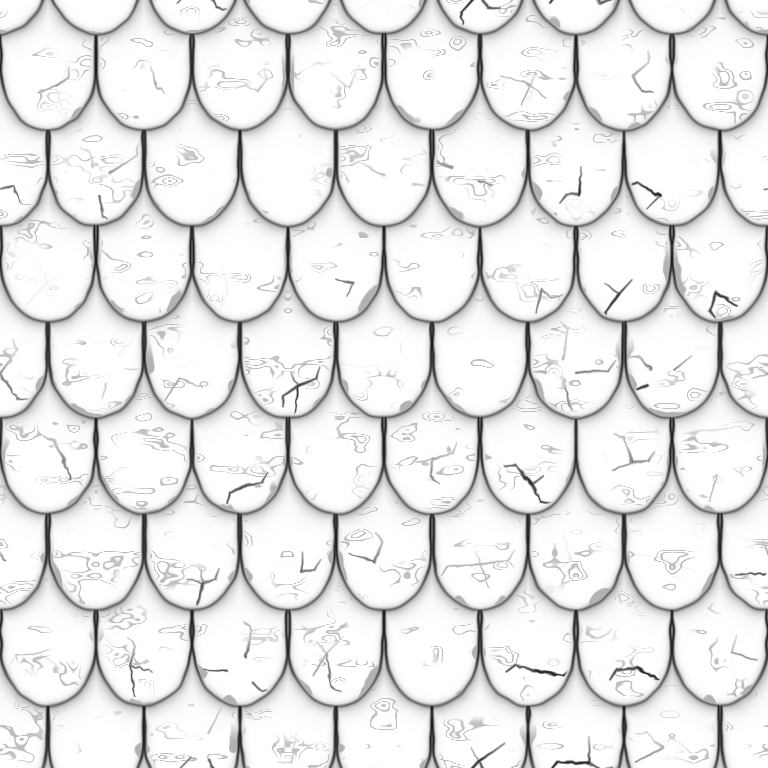
Write a WebGL 2 fragment shader that draws this texture map.

```glsl
#version 300 es
precision highp float;

uniform vec2 u_resolution;
out vec4 fragColor;

const float REPEATS = 8.0;              // scales across and rows down (even)
const float TIP_HEIGHT = 0.646;         // tip position inside a row
const vec2 SCALE_RADII = vec2(0.49, 0.62);
const float EDGE_WOBBLE = 0.022;
const float LINE_HALF_WIDTH = 0.03;
const float SHADOW_REACH = 0.058;       // falloff below an edge
const float RIM_REACH = 0.024;          // falloff inside an edge
const float SOFT_INK = 0.42;
const float TIP_INK = 0.22;
const float GAP_INK = 0.52;
const float CHIP_DEPTH = 0.26;
const float CHIP_INK = 0.32;
const float GRAIN_INK = 0.27;
const float GRAIN_LEVELS = 7.0;
const int CRACK_ARMS = 4;
const float CRACK_PRESENCE = 0.68;
const float CRACK_WIDTH = 0.017;
const float SOFTNESS = 0.012;
const float TAU = 6.28319;
const vec3 PAPER = vec3(1.0);
const vec3 INK = vec3(0.06);

vec2 hash2(vec2 p) {
    vec3 h = fract(p.xyx * vec3(0.1031, 0.1030, 0.0973));
    h += dot(h, h.yzx + 33.33);
    return fract((h.xx + h.yz) * h.zy);
}

// Value noise that wraps after one canvas
float noise(vec2 cell, vec2 frequency) {
    vec2 p = cell * frequency, period = REPEATS * frequency;
    vec2 i = floor(p), f = fract(p);
    f = f * f * (3.0 - 2.0 * f);
    vec2 lo = mod(i, period), hi = mod(i + 1.0, period);
    float bottom = mix(hash2(lo).x, hash2(vec2(hi.x, lo.y)).x, f.x);
    float top = mix(hash2(vec2(lo.x, hi.y)).x, hash2(hi).x, f.x);
    return mix(bottom, top, f.y);
}

// Approximate distance to a scale: half ellipse below, straight sides above
float scaleDistance(vec2 q) {
    vec2 p = vec2(q.x, min(q.y - SCALE_RADII.y, 0.0));
    float f = length(p / SCALE_RADII);
    float g = length(p / (SCALE_RADII * SCALE_RADII));
    return f * (f - 1.0) / max(g, 0.001);
}

// Tapering stroke from a to b
float stroke(vec2 p, vec2 a, vec2 b, float width) {
    vec2 ab = b - a;
    float t = clamp(dot(p - a, ab) / dot(ab, ab), 0.0, 1.0);
    float d = length(p - a - ab * t) - width * mix(1.0, 0.6, t);
    return 1.0 - smoothstep(-SOFTNESS, SOFTNESS, d);
}

// Branching cracks around a random hub, different in each scale
float cracks(vec2 q, vec2 id) {
    vec2 place = hash2(id + 11.0), mood = hash2(id + 37.0);
    vec2 hub = vec2(0.36 * (place.x - 0.5), 0.28 + 0.3 * place.y);
    float strength = smoothstep(0.08, 0.75, mood.x);
    float loose = 0.16 * step(0.72, mood.y);
    float ink = 0.0;
    for (int i = 0; i < CRACK_ARMS; i++) {
        float n = float(i);
        vec2 pick = hash2(id + vec2(53.0 + 17.0 * n, 71.0));
        vec2 bend = hash2(id + vec2(29.0, 97.0 + 13.0 * n));
        float angle = TAU * (mood.y * 5.0 + (n + 0.6 * pick.y) / float(CRACK_ARMS));
        float forkAngle = angle + (bend.x < 0.5 ? -0.9 : 0.9);
        vec2 dir = vec2(cos(angle), sin(angle));
        vec2 start = hub + dir * loose;
        vec2 end = start + dir * mix(0.12, 0.34, bend.y);
        vec2 fork = end + 0.12 * vec2(cos(forkAngle), sin(forkAngle));
        float width = CRACK_WIDTH * mix(0.45, 1.1, strength * bend.x);
        float arm = stroke(q, start, end, width);
        arm = max(arm, step(0.6, bend.x) * stroke(q, end, fork, width * 0.8));
        ink = max(ink, arm * step(pick.x, CRACK_PRESENCE) * mix(0.6, 1.0, bend.y));
    }
    return ink * strength * mix(1.0, 0.35, smoothstep(0.3, 0.75, q.y));
}

void main() {
    vec2 cell = gl_FragCoord.xy / u_resolution * REPEATS;
    float wobble = EDGE_WOBBLE * (noise(cell, vec2(7.0)) - 0.5);
    float rough = noise(cell, vec2(22.0)) - 0.5;
    float baseRow = floor(cell.y - TIP_HEIGHT);
    float ink = 0.0, depth = 0.0;
    vec2 q = vec2(0.0), id = vec2(0.0);

    // Upper rows lie on top; gather their shadows until one covers the point
    for (int layer = 1; layer >= -1; layer--) {
        float row = baseRow + float(layer);
        float x = cell.x - 0.5 * (1.0 - mod(row, 2.0));
        float column = floor(x + 0.5);
        q = vec2(x - column, cell.y - TIP_HEIGHT - row);
        id = mod(vec2(column, row), REPEATS);
        float d = scaleDistance(q) + wobble;
        depth = -d;
        float soft = SOFT_INK * exp(-abs(d) / (d > 0.0 ? SHADOW_REACH : RIM_REACH));
        float core = mix(TIP_INK, GAP_INK, smoothstep(0.15, 0.65, q.y));
        core *= 1.0 - smoothstep(0.0, LINE_HALF_WIDTH, abs(d));
        ink = max(ink, soft + core);
        if (d < 0.0) break;
    }

    // Worn chips along the rim
    float chip = CHIP_DEPTH * (noise(cell, vec2(5.0)) - 0.6) + 0.015 * rough - depth;
    chip = smoothstep(-SOFTNESS, SOFTNESS, chip) * (1.0 - smoothstep(0.6, 0.9, q.y));
    ink = max(ink, chip * CHIP_INK);

    // Faint contour grain in patches
    float grain = mix(noise(cell, vec2(4.0, 9.0)), noise(cell, vec2(9.0, 17.0)), 0.28);
    float contour = 1.0 - smoothstep(0.1, 0.5, abs(fract(grain * GRAIN_LEVELS) - 0.5) * 2.0);
    float patches = smoothstep(0.5, 0.62, grain) * smoothstep(0.3, 0.7, noise(cell, vec2(3.0, 5.0)));
    float inside = smoothstep(0.01, 0.06, depth);
    ink = max(ink, GRAIN_INK * contour * patches * inside);

    ink = max(ink, cracks(q + 0.02 * rough, id) * inside);
    fragColor = vec4(mix(PAPER, INK, clamp(ink, 0.0, 1.0)), 1.0);
}
```
